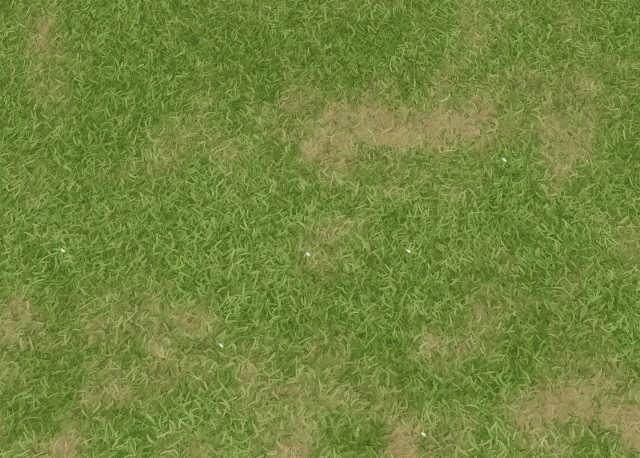
A WebGL 1 fragment shader for this texture:

```glsl
precision highp float;
uniform vec2 u_resolution;

const float CELL = 0.016;
const int LAYERS = 6;

vec2 hash2(vec2 p) {
  vec3 q = fract(p.xyx * vec3(0.1031, 0.1030, 0.0973));
  q += dot(q, q.yzx + 33.33);
  return fract((q.xx + q.yz) * q.zy);
}

float gradDot(vec2 cell, vec2 corner, vec2 f) {
  float a = 6.2832 * hash2(cell + corner + 57.0).x;
  return dot(vec2(cos(a), sin(a)), f - corner);
}

float gradientNoise(vec2 p) {
  vec2 i = floor(p);
  vec2 f = p - i;
  vec2 u = f * f * f * (f * (f * 6.0 - 15.0) + 10.0);
  float low = mix(gradDot(i, vec2(0, 0), f), gradDot(i, vec2(1, 0), f), u.x);
  float high = mix(gradDot(i, vec2(0, 1), f), gradDot(i, vec2(1, 1), f), u.x);
  return 1.4 * mix(low, high, u.y);
}

float fbm(vec2 p) {
  float sum = 0.0;
  float amp = 0.55;
  for (int i = 0; i < 4; i++) {
    sum += amp * gradientNoise(p);
    p = mat2(1.6, 1.2, -1.2, 1.6) * p + 7.3;
    amp *= 0.55;
  }
  return sum;
}

vec3 ramp(vec3 dark, vec3 mid, vec3 light, float t) {
  t = clamp(t, 0.0, 1.0);
  return t < 0.5 ? mix(dark, mid, t * 2.0) : mix(mid, light, t * 2.0 - 1.0);
}

vec3 grassColor(float tone, float dry) {
  vec3 lush = ramp(vec3(0.23, 0.34, 0.08), vec3(0.41, 0.54, 0.20), vec3(0.60, 0.71, 0.40), tone);
  vec3 straw = ramp(vec3(0.37, 0.37, 0.18), vec3(0.57, 0.56, 0.33), vec3(0.76, 0.72, 0.52), tone);
  return mix(lush, straw, clamp(dry, 0.0, 1.0));
}

// Dry areas gather along the lower edge and in the upper right
float dryness(vec2 p) {
  vec2 d = (p - vec2(0.97, 0.77)) * vec2(2.6, 4.5);
  float bias = 0.1 + 0.4 * smoothstep(0.5, 0.05, p.y) + 0.45 * exp(-dot(d, d));
  return smoothstep(0.0, 0.95, bias + 0.95 * fbm(p * 5.0 + 3.0));
}

// Curved tapering blade: x is coverage, y is position from root to tip
vec2 blade(vec2 d, float angle, float halfLen, float width, float bend, float aa) {
  vec2 dir = vec2(sin(angle), cos(angle));
  float t = dot(d, dir) / halfLen;
  float side = dot(d, vec2(dir.y, -dir.x)) - bend * halfLen * (t * t - 0.3);
  float w = width * (1.0 - 0.5 * clamp(t, 0.0, 1.0));
  float cover = smoothstep(aa, -aa, abs(side) - w);
  cover *= smoothstep(1.0, 1.0 - 2.0 * aa, abs(t));
  return vec2(cover, 0.5 + 0.5 * t);
}

vec3 bladeLayer(vec3 col, vec2 g, float seed, float depth, float lean, float dry, float shade, float aa) {
  vec2 id = floor(g);
  for (int j = 0; j < 3; j++) {
    for (int i = 0; i < 3; i++) {
      vec2 cell = id + vec2(float(i) - 1.0, 1.0 - float(j));
      vec2 pos = hash2(cell + seed);
      vec2 form = hash2(cell + seed + 131.0);
      vec2 look = hash2(cell + seed + 277.0);
      float angle = lean + 2.6 * (form.x - 0.5);
      vec2 b = blade(g - cell - pos, angle, mix(0.45, 0.9, form.y),
                     mix(0.07, 0.14, look.y), 0.6 * (pos.x - 0.5), aa);
      float tone = 0.34 + 0.26 * depth + 0.62 * (look.x - 0.5) + 0.22 * (b.y - 0.5) + shade;
      float bladeDry = 0.9 * dry + 0.5 * (look.y - 0.45);
      col = mix(col, grassColor(tone, bladeDry), b.x);
    }
  }
  return col;
}

// Rare pale petals lying on the lawn
float petals(vec2 p, float aa) {
  vec2 g = p / 0.2;
  vec2 id = floor(g);
  vec2 r = hash2(id + 411.0);
  vec2 d = (g - id - 0.2 - 0.6 * r.yx) * 0.2;
  d = mat2(0.8, 0.6, -0.6, 0.8) * d;
  return step(r.x, 0.11) * smoothstep(aa, -aa, length(d * vec2(0.6, 1.2)) - 0.003);
}

void main() {
  vec2 p = gl_FragCoord.xy / u_resolution.y;
  float pixel = 1.0 / u_resolution.y;

  // Blades shrink gently towards the far edge
  float scale = 1.18 - 0.36 * p.y;
  vec2 ground = vec2((p.x - 0.7) / scale, -log(scale) / 0.36);
  float aa = 0.6 * pixel / (CELL * scale);

  float dry = dryness(p);
  float lean = 0.2 + 0.9 * gradientNoise(p * 4.0 + 11.0);
  float shade = 0.12 * gradientNoise(p * 3.0 + 5.0) + 0.16 * gradientNoise(ground * 22.0);

  // Thatch below, then blades from deep to high
  float thatch = 0.2 + 0.25 * gradientNoise(ground * 160.0) + 0.35 * dry;
  vec3 col = grassColor(thatch, 0.15 + dry);
  for (int k = 0; k < LAYERS; k++) {
    float n = float(k);
    vec2 g = ground / CELL + vec2(0.37, 0.61) * n + 200.0;
    col = bladeLayer(col, g, n * 37.0, n / float(LAYERS - 1), lean, dry, shade, aa);
  }

  // Bare soil shows through the driest spots
  float bare = smoothstep(0.7, 1.0, dry + 0.3 * gradientNoise(ground * 60.0));
  col = mix(col, vec3(0.69, 0.61, 0.43), 0.4 * bare);
  col = mix(col, vec3(0.92, 0.93, 0.90), petals(p, pixel));
  gl_FragColor = vec4(col, 1.0);
}
```
